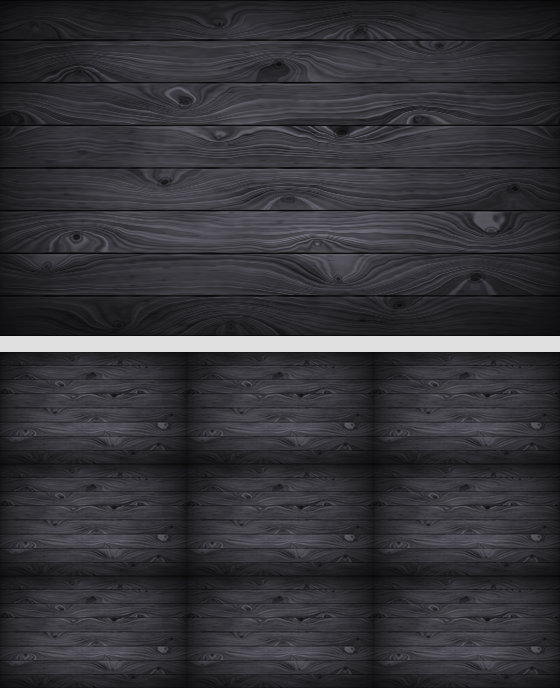
Top, the tile; bottom, the same tile 3 across and 3 down.
A Shadertoy shader for this texture:

```glsl
// Charcoal-stained timber wall: eight horizontal planks with knots and a soft glow.
// Grain is 1D noise read along a warped ring field, which knots push into closed
// loops; all noise wraps across the canvas and each plank has its own seed.

#define PLANKS 8.0
#define PITCH 7.88         // plank heights across the canvas; outer planks are trimmed
#define KNOTS 3.0          // knots per plank
#define GRAIN 24.0         // grain cells across a plank
#define WARP 0.26          // waviness of the grain
#define CONTRAST 0.80      // depth of the grain
#define SEAM 0.014         // half width of a seam, in plank heights
#define TONE 0.285         // grey level at the centre
#define EDGE_LIGHT 0.27    // light left at the canvas edges
#define TINT vec3(0.975, 0.965, 1.06)

float hash(vec2 p) {
    vec3 q = fract(p.xyx * 0.1031);
    q += dot(q, q.yzx + 33.33);
    return fract((q.x + q.y) * q.z);
}

// Value noise that wraps in x after a whole number of cells
float noise(vec2 p, float period, float seed) {
    vec2 i = floor(p), f = fract(p);
    f = f * f * (3.0 - 2.0 * f);
    float x0 = mod(i.x, period), x1 = mod(i.x + 1.0, period);
    float y = i.y + seed * 37.0;
    return mix(mix(hash(vec2(x0, y)), hash(vec2(x1, y)), f.x),
               mix(hash(vec2(x0, y + 1.0)), hash(vec2(x1, y + 1.0)), f.x), f.y);
}

// Streaky noise: cells.x across the canvas, cells.y across one plank
float streaks(vec2 p, vec2 cells, float seed) {
    return noise(p * cells, cells.x, seed);
}

// Light and dark growth bands along the ring field
float bands(float ring, float seed) {
    float coarse = noise(vec2(0.0, ring * GRAIN), 1.0, seed);
    float fine = noise(vec2(0.0, ring * GRAIN * 1.7), 1.0, seed + 40.0);
    return mix(coarse, fine, 0.35);
}

void mainImage(out vec4 fragColor, in vec2 fragCoord) {
    vec2 uv = fragCoord / iResolution.xy;
    float plankLength = PITCH * iResolution.x / iResolution.y;
    float pixel = PITCH / iResolution.y;
    float row = 0.5 * PLANKS + (uv.y - 0.5) * PITCH;
    float id = floor(row) + 1.0;
    vec2 p = vec2(uv.x, fract(row));

    // Long, nearly level grain
    float ring = p.y + WARP * (streaks(p, vec2(7.0, 1.5), id) - 0.5)
               + 0.07 * (streaks(p, vec2(27.0, 4.0), id + 10.0) - 0.5);
    float wobble = streaks(p, vec2(60.0, 5.0), id + 20.0) - 0.5;

    // Knots bend the rings and leave dark cores
    float figure = 0.0, core = 0.0, rim = 0.0;
    for (float k = 0.0; k < KNOTS; k++) {
        vec2 seed = vec2(id * 11.0 + k, 5.0);
        float centreX = (k + 0.75 * hash(seed)) / KNOTS + 0.37 * id;
        float centreY = mix(0.15, 0.85, hash(seed + 17.0));
        float size = mix(0.55, 1.05, hash(seed + 31.0));
        float side = hash(seed + 47.0) < 0.5 ? -1.0 : 1.0;
        vec2 d = vec2((fract(uv.x - centreX + 0.5) - 0.5) * plankLength, p.y - centreY);
        d += wobble * vec2(0.10, 0.05);
        vec2 wide = d * vec2(0.75, 1.8) / size;
        float bulge = exp(-dot(wide, wide));
        float r = length(d * vec2(0.75, 1.0));
        float eye = length(d * vec2(0.5, 1.0));
        ring += side * size * (0.52 * bulge + 0.36 * exp(-3.6 * eye / size));
        figure = max(figure, exp(-0.6 * dot(wide, wide)));

        float radius = size * mix(0.05, 0.12, hash(seed + 59.0));
        float soft = 0.015 + pixel;
        float depth = mix(0.2, 0.9, hash(seed + 71.0));
        core = max(core, depth * (1.0 - smoothstep(radius - soft, radius, r)));
        rim = max(rim, 1.0 - smoothstep(0.0, soft, abs(r - radius - 0.02)));
    }

    // Grain with emboss and sparse lit ridges, faded where finer than a pixel
    float grain = bands(ring, id);
    float relief = grain - bands(ring + 0.015, id);
    float patches = streaks(p, vec2(8.0, 2.0), id + 50.0);
    float strength = CONTRAST * (0.28 + 0.55 * patches + 0.75 * figure);
    strength *= 1.0 - 0.9 * smoothstep(0.7, 2.0, fwidth(ring) * GRAIN);
    float ridge = smoothstep(0.62, 0.85, grain);
    float shade = 1.0 + strength * ((grain - 0.52) + 0.4 * relief + 0.2 * ridge);

    // Fibres, blotches, fine checks and plank to plank tone
    shade += 0.15 * (streaks(p, vec2(80.0, 19.0), id + 60.0) - 0.5);
    shade += 0.36 * (streaks(p, vec2(9.0, 2.0), id + 70.0) - 0.5);
    shade += 0.16 * (streaks(p, vec2(18.0, 6.0), id + 75.0) - 0.5);
    shade -= 0.22 * smoothstep(0.86, 0.97, streaks(p, vec2(34.0, 17.0), id + 80.0));
    shade *= mix(0.88, 1.1, hash(vec2(id, 91.0)));
    shade *= (1.0 - 0.85 * core) * (1.0 - 0.3 * rim);

    // Thin seams, uneven in width, with a lit upper arris
    float border = min(uv.y, 1.0 - uv.y) * PITCH;
    float gap = min(min(p.y, 1.0 - p.y), border);
    float wear = SEAM * mix(0.7, 1.4, noise(vec2(uv.x * 45.0, 0.0), 45.0, 3.0));
    shade *= 1.0 + 0.2 * smoothstep(0.08, 0.03, 1.0 - p.y);
    shade *= mix(0.88, 1.0, smoothstep(0.0, 0.05, gap));
    shade *= mix(0.04, 1.0, smoothstep(wear - 0.5 * pixel, wear + 0.6 * pixel, gap));

    // Glow that is equal on opposite edges
    vec2 glow = pow(abs(sin(3.14159 * uv)), vec2(0.6, 0.7));
    vec2 light = mix(vec2(EDGE_LIGHT), vec2(1.0), glow);
    vec3 colour = TINT * (0.022 + TONE * max(shade, 0.0) * light.x * light.y);
    fragColor = vec4(colour, 1.0);
}
```
